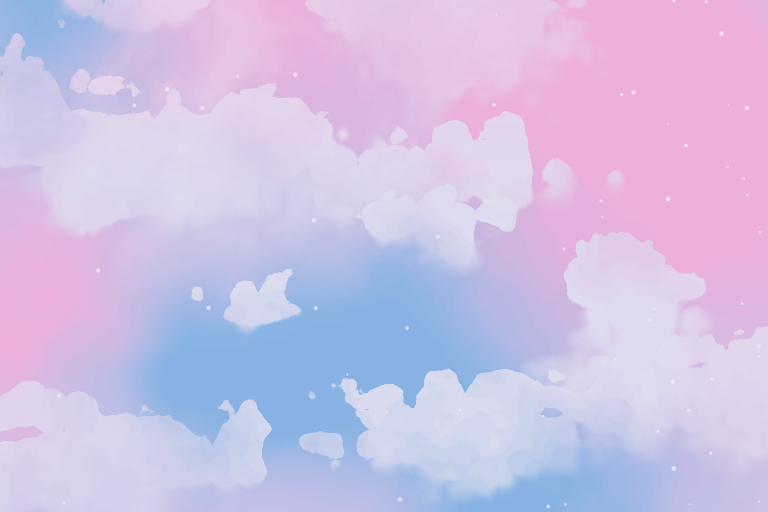
Write a WebGL 2 fragment shader that draws this texture.

```glsl
#version 300 es
precision highp float;
// Pastel watercolour sky: puffy pale clouds over soft blue, lavender and pink, with paint specks.

uniform vec2 u_resolution;
out vec4 outColor;

const vec3 LAVENDER = vec3(0.79, 0.76, 0.905);
const vec3 BLUE = vec3(0.53, 0.70, 0.89);
const vec3 PINK = vec3(0.925, 0.69, 0.86);
const vec3 CLOUD_WHITE = vec3(0.872, 0.865, 0.935);
const vec3 CLOUD_PINK = vec3(0.905, 0.815, 0.915);

const float PUFF_SIZE = 0.085;    // depth of the rounded bulges
const float FRAY_SIZE = 0.05;     // depth of the fine torn edge
const float CRISP_EDGE = 0.004;   // softness of the lit rim
const float MISTY_EDGE = 0.15;    // softness of the underside
const float TONE_STEPS = 9.0;     // flat washes inside a cloud
const float SPECK_CELL = 0.035;
const float SPECK_RADIUS = 0.0045;

// Colour pools: centre, radius
const int POOLS = 4;
const vec3 BLUE_POOLS[POOLS] = vec3[](
  vec3(0.74, 0.34, 0.29), vec3(0.04, 0.99, 0.22),
  vec3(0.98, 0.04, 0.22), vec3(0.48, 0.20, 0.17));
const vec3 PINK_POOLS[POOLS] = vec3[](
  vec3(1.42, 0.68, 0.38), vec3(0.08, 0.38, 0.19),
  vec3(0.50, 0.93, 0.24), vec3(1.08, 0.86, 0.30));

// Cloud masses from back to front: centre, radii
const int CLOUDS = 11;
const vec4 MASSES[CLOUDS] = vec4[](
  vec4(0.27, 0.97, 0.13, 0.10), vec4(0.88, 0.94, 0.29, 0.19),
  vec4(0.90, 0.64, 0.22, 0.10), vec4(0.45, 0.66, 0.46, 0.17),
  vec4(0.03, 0.78, 0.14, 0.16), vec4(0.87, 0.53, 0.13, 0.09),
  vec4(0.50, 0.39, 0.08, 0.07), vec4(1.23, 0.29, 0.18, 0.23),
  vec4(0.95, 0.13, 0.30, 0.14), vec4(1.46, 0.21, 0.22, 0.17),
  vec4(0.20, 0.06, 0.31, 0.17));

float hash(vec2 p) {
  vec3 q = fract(p.xyx * vec3(0.1031, 0.1030, 0.0973));
  q += dot(q, q.yzx + 33.33);
  return fract((q.x + q.y) * q.z);
}

float noise(vec2 p) {
  vec2 i = floor(p), f = fract(p);
  f = f * f * f * (f * (f * 6.0 - 15.0) + 10.0);
  return mix(mix(hash(i), hash(i + vec2(1, 0)), f.x),
             mix(hash(i + vec2(0, 1)), hash(i + vec2(1, 1)), f.x), f.y);
}

float fbm(vec2 p) {
  float sum = 0.0, amp = 0.5;
  for (int i = 0; i < 6; i++) {
    sum += amp * noise(p);
    p = mat2(1.6, 1.2, -1.2, 1.6) * p + 17.3;
    amp *= 0.5;
  }
  return sum;
}

// Round bulges parted by narrow creases
float puffs(vec2 p) {
  return abs(2.0 * noise(p) - 1.0) + 0.5 * abs(2.0 * noise(p * 2.3 + 9.1) - 1.0);
}

// Flat washes with softened borders
float washes(float v, float count) {
  float x = v * count;
  return (floor(x) + smoothstep(0.3, 0.7, fract(x))) / count;
}

float pools(vec3 list[POOLS], vec2 p) {
  float sum = 0.0;
  for (int i = 0; i < POOLS; i++) {
    vec2 d = (p - list[i].xy) / list[i].z;
    sum += exp(-dot(d, d));
  }
  return min(sum, 1.0);
}

vec3 skyColor(vec2 p) {
  vec2 warp = vec2(fbm(p * 3.0), fbm(p * 3.0 + 40.0)) - 0.5;
  vec2 q = p + 0.3 * warp;
  vec3 sky = mix(LAVENDER, PINK, washes(pools(PINK_POOLS, q), 14.0));
  sky = mix(sky, BLUE, washes(pools(BLUE_POOLS, q), 14.0));
  // Slanted translucent veils
  vec2 slant = mat2(0.8, 0.6, -0.6, 0.8) * q;
  float veil = smoothstep(0.46, 0.72, fbm(slant * vec2(5.0, 3.0) + 5.0));
  return mix(sky, CLOUD_PINK, 0.6 * washes(veil, 6.0) * smoothstep(0.3, 0.75, p.y));
}

vec3 addCloud(vec3 base, vec3 sky, vec2 p, vec4 mass, float seed) {
  vec2 shift = vec2(seed * 7.7, seed * 3.1);
  vec2 q = (p - mass.xy) / mass.zw;
  float grain = fbm(p * 13.0 + shift);
  float depth = (1.0 - length(q)) * min(mass.z, mass.w)
    + PUFF_SIZE * (puffs(p * 9.0 + shift) - 0.65) + FRAY_SIZE * 2.0 * (grain - 0.5);
  float mist = smoothstep(0.25, -0.75, q.y + 1.2 * (noise(p * 6.0 + shift) - 0.5));
  float cover = smoothstep(0.0, mix(CRISP_EDGE, MISTY_EDGE, mist), depth);
  // Lit crown, sky-tinted belly
  float tone = 0.72 + 0.22 * q.y + 1.1 * (fbm(p * 6.0 + shift + 3.0) - 0.5);
  tone = washes(clamp(tone, 0.2, 1.0), TONE_STEPS);
  float warmth = smoothstep(0.55, 1.0, p.y) + 0.5 * smoothstep(1.15, 1.5, p.x);
  vec3 lit = mix(CLOUD_WHITE, CLOUD_PINK, min(warmth, 1.0));
  return mix(base, mix(sky, lit, tone), cover * 0.95);
}

// Sparse round droplets, denser toward the right
float specks(vec2 p, float pixel) {
  vec2 cell = floor(p / SPECK_CELL);
  vec2 centre = (cell + 0.25 + 0.5 * vec2(hash(cell + 3.0), hash(cell + 71.0))) * SPECK_CELL;
  float chance = mix(0.015, 0.10, smoothstep(0.9, 1.4, p.x));
  float radius = SPECK_RADIUS * mix(0.3, 1.0, hash(cell + 19.0));
  float dot1 = smoothstep(pixel, -pixel, length(p - centre) - radius);
  return dot1 * step(hash(cell + 130.0), chance);
}

void main() {
  vec2 p = gl_FragCoord.xy / u_resolution.y;
  vec3 sky = skyColor(p);
  vec3 color = sky;
  for (int i = 0; i < CLOUDS; i++)
    color = addCloud(color, sky, p, MASSES[i], float(i) + 1.0);
  color = mix(color, vec3(0.95, 0.92, 0.97), 0.8 * specks(p, 0.7 / u_resolution.y));
  outColor = vec4(color, 1.0);
}
```
